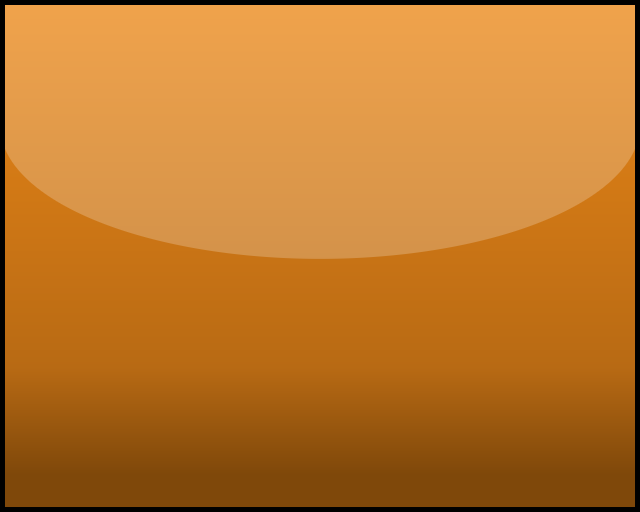
Give the GLSL for this background, as a Shadertoy shader.

```glsl
// Glossy amber panel: vertical gradient, curved highlight and thin black frame.

const vec3 AMBER_TOP = vec3(0.925, 0.533, 0.090);
const vec3 AMBER_MID = vec3(0.722, 0.416, 0.078);
const vec3 BROWN_BASE = vec3(0.498, 0.282, 0.039);
const vec3 FRAME_COLOR = vec3(0.0);

const float FRAME_WIDTH = 0.0078;  // share of the canvas width
const float GLOSS_OPACITY = 0.225;
const vec2 GLOSS_CENTER = vec2(0.5, 0.755);
const vec2 GLOSS_RADII = vec2(0.5, 0.2606);

// Amber fading down to brown; height runs from 0 at the bottom to 1 at the top
vec3 panelGradient(float height, float shadeStart, float shadeEnd) {
    vec3 amber = mix(AMBER_MID, AMBER_TOP, clamp((height - shadeStart) / (1.0 - shadeStart), 0.0, 1.0));
    float shade = clamp((shadeStart - height) / (shadeStart - shadeEnd), 0.0, 1.0);
    return mix(amber, BROWN_BASE, shade);
}

// Approximate signed distance to an ellipse, negative inside
float ellipseDistance(vec2 p, vec2 radii) {
    float k = length(p / radii);
    float slope = length(p / (radii * radii));
    return k * (k - 1.0) / max(slope, 0.0001);
}

// Signed distance to a box, negative inside
float boxDistance(vec2 p, vec2 halfSize) {
    vec2 d = abs(p) - halfSize;
    return length(max(d, 0.0)) + min(max(d.x, d.y), 0.0);
}

// Antialiased coverage of a shape
float coverage(float dist, float pixel) {
    return clamp(0.5 - dist / pixel, 0.0, 1.0);
}

void mainImage(out vec4 fragColor, in vec2 fragCoord) {
    float pixel = 1.0 / iResolution.x;
    vec2 canvas = iResolution.xy * pixel;
    vec2 p = fragCoord * pixel;
    float height = p.y / canvas.y;

    vec3 color = panelGradient(height, 0.283, 0.072);

    // Highlight: everything above the lower arc of a wide ellipse
    vec2 glossPoint = p - GLOSS_CENTER * canvas;
    glossPoint.y = min(glossPoint.y, 0.0);
    float gloss = coverage(ellipseDistance(glossPoint, GLOSS_RADII * canvas), pixel);
    color = mix(color, vec3(1.0), GLOSS_OPACITY * gloss);

    // Frame
    float inner = boxDistance(p - 0.5 * canvas, 0.5 * canvas - FRAME_WIDTH);
    color = mix(FRAME_COLOR, color, coverage(inner, pixel));

    fragColor = vec4(color, 1.0);
}
```
